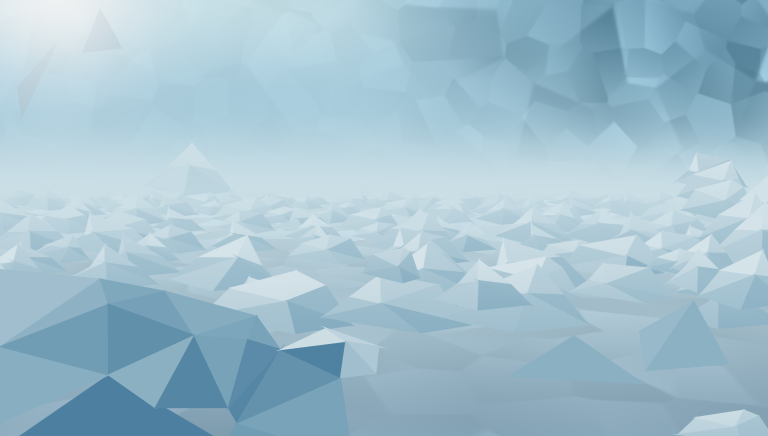
A Shadertoy shader for this background:

```glsl
const vec3 DEEP = vec3(.20, .42, .57);
const vec3 MID = vec3(.50, .66, .74);
const vec3 PALE = vec3(.85, .90, .92);
const vec3 MIST = vec3(.79, .87, .90);

float hash(vec2 p) {
  return fract(sin(dot(p, vec2(12.9898, 78.233))) * 43758.5453);
}

vec3 iceColor(float tone) {
  vec3 dark = mix(DEEP, MID, clamp(tone * 2., 0., 1.));
  return mix(dark, PALE, clamp(tone * 2. - 1., 0., 1.));
}

// Soft-edged Voronoi planes, each with its own tone and slope
float crystal(vec2 p, float seed) {
  float total = 0., weight = 1e-30;
  for (int i = 0; i < 9; i++) {
    vec2 id = floor(p) + vec2(i % 3 - 1, i / 3 - 1);
    vec2 jitter = vec2(hash(id + seed), hash(id + seed + 17.3));
    vec2 offset = p - id - jitter;
    float w = exp(-55. * length(offset));
    total += w * (hash(id + seed + 5.1) - .5 + dot(offset, jitter - .5));
    weight += w;
  }
  return total / weight;
}

float edgeSide(vec2 p, vec2 a, vec2 b) {
  vec2 e = b - a;
  return dot(p - a, vec2(e.y, -e.x)) / length(e);
}

// Smooth coverage of a triangle
float cover(vec2 p, float px, vec2 a, vec2 b, vec2 c) {
  float turn = -sign(edgeSide(c, a, b));
  float d = turn * edgeSide(p, a, b);
  d = max(d, max(turn * edgeSide(p, b, c), turn * edgeSide(p, c, a)));
  return 1. - smoothstep(-.2 * px, 1.2 * px, d);
}

void slab(inout vec3 col, vec2 p, float px, vec2 a, vec2 b, vec2 c, float tone) {
  col = mix(col, iceColor(tone), cover(p, px, a, b, c));
}

// Triangle strip with one tone per facet
void strip(inout vec3 col, vec2 p, float px, vec2 v[11], float tones[9]) {
  for (int i = 0; i < 9; i++) slab(col, p, px, v[i], v[i + 1], v[i + 2], tones[i]);
}

// Six facets fanned around an inner knot
void rock(inout vec3 col, vec2 p, float px, vec2 base, vec2 size, float seed, float haze) {
  vec2 q = (p - base) / size;
  if (abs(q.x) > 1.2 || abs(q.y - .4) > 1.) return;
  float r = hash(vec2(seed, 1.7)), s = hash(vec2(seed, 4.3));
  vec2 knot = vec2(r * .7 - .4, .25 + .4 * s);
  vec2 rim[6] = vec2[6](vec2(-1., .05), vec2(.2 * s - .65, .35 + .3 * r), vec2(r - .5, .8 + .4 * s),
    vec2(.5 + .2 * r, .7 - .35 * s), vec2(1., -.1), vec2(.4 - .7 * s, -.25));
  float tones[6] = float[6](.80, .93, .84, .65, .60, .72);
  for (int i = 0; i < 6; i++) {
    float tone = tones[i] + .2 * hash(vec2(seed, i + 9)) - .13 + .08 * q.y;
    float shape = cover(q, px / size.y, rim[i], rim[(i + 1) % 6], knot);
    col = mix(col, mix(iceColor(tone), MIST, haze), shape);
  }
}

vec3 sky(vec2 p, float px) {
  vec3 col = mix(MIST, vec3(.66, .80, .86), smoothstep(.56, .76, p.y));
  float veil = smoothstep(.78, 1., p.y) * (1. - smoothstep(.7, 1.2, p.x));
  col = mix(col, vec3(.76, .86, .89), veil);
  float vault = smoothstep(.75, 1.75, p.x + .8 * (p.y - .75));
  col = mix(col, vec3(.44, .62, .71), .9 * vault * smoothstep(.54, .9, p.y));
  float planes = crystal(p * 6., 3.) + .7 * crystal(p * 12., 8.);
  col += planes * (.02 + .15 * vault) * smoothstep(.57, .75, p.y);
  // Hanging shards and pale glow
  slab(col, p, px, vec2(.19, .88), vec2(.23, .98), vec2(.28, .89), .72);
  slab(col, p, px, vec2(.05, .73), vec2(.04, .8), vec2(.13, .9), .73);
  vec2 glow = p - vec2(.13, 1.03);
  return mix(col, vec3(.97, .96, .96), .85 * exp(-22. * dot(glow, glow)));
}

vec3 ground(vec2 p) {
  vec3 col = mix(vec3(.54, .66, .73), vec3(.66, .76, .81), smoothstep(0., .32, p.y));
  col = mix(col, MIST, smoothstep(.32, .54, p.y));
  return col + .06 * crystal(vec2(p.x - .9, 1.6) * 3. / max(.75 - p.y, .1), 21.);
}

// Large blue slabs in the near left corner
void foreground(inout vec3 col, vec2 p, float px) {
  vec2 shelf = vec2(0, .205), ridge = vec2(.249, .302), peak = vec2(.447, .23);
  vec2 west = vec2(.25, .14), foot = vec2(.525, .065), east = vec2(.569, .221);
  vec2 crest = vec2(.645, .198), low = vec2(.545, .03), tip = vec2(.783, .134), cap = vec2(.795, .217);
  slab(col, p, px, vec2(-.1), west, vec2(.66, -.1), .17);
  strip(col, p, px, vec2[11](vec2(0, .382), shelf, vec2(.23, .36), ridge, vec2(.38, .332), peak,
    vec2(.59, .275), east, crest, foot, low), float[9](.68, .58, .5, .43, .53, .48, .46, .26, .22));
  strip(col, p, px, vec2[11](vec2(0, .03), shelf, west, ridge, peak, west, vec2(.357, .065), peak,
    foot, east, crest), float[9](.55, .4, .3, .3, .56, .56, .22, .45, .26));
  strip(col, p, px, vec2[11](vec2(.5, -.05), vec2(.81, -.05), low, tip, crest, cap, vec2(.75, .247),
    vec2(.871, .205), cap, vec2(.864, .143), tip), float[9](.4, .46, .32, .18, .93, .85, .85, .76, .68));
}

void mainImage(out vec4 fragColor, in vec2 fragCoord) {
  float px = 1. / iResolution.y;
  vec2 p = fragCoord / iResolution.xy * vec2(1.766, 1.);
  vec3 col = mix(ground(p), sky(p, px), smoothstep(.535, .56, p.y));
  rock(col, p, px, vec2(.435, .57), vec2(.1, .09), 6., .75);
  // Rows of rocks from the horizon forward
  for (int i = 0; i < 42; i++) {
    float row = float(i / 3), near = row / 13., width = mix(.07, .3, near);
    float id = floor(p.x / width + .37 * row) + float(i % 3 - 1), seed = hash(vec2(id, row + 2.));
    if (hash(vec2(id + 31., row)) < .7 * near) continue;
    vec2 base = vec2((id + .3 + .4 * seed - .37 * row) * width, .535 - .3 * pow(near, 1.4));
    vec2 size = width * vec2(.5, .36) * (.65 + .6 * seed);
    rock(col, p, px, base, size, seed * 91., .7 - .7 * near);
  }
  // Pale bank on the right
  for (float f = 0.; f < 9.; f++) {
    float r = hash(vec2(f, 61.));
    rock(col, p, px, vec2(1.6 + .17 * r, .58 - .033 * f), vec2(.07 + .05 * r), f + 40., .25);
  }
  // Middle and near rocks
  rock(col, p, px, vec2(.9, .37), vec2(.065, .075), 3., .1);
  rock(col, p, px, vec2(1.11, .31), vec2(.11, .085), 12., .1);
  rock(col, p, px, vec2(1.67, 0), vec2(.11, .07), 22., .1);
  vec2 top = vec2(1.595, .31), root = vec2(1.485, .15);
  slab(col, p, px, vec2(1.17, .137), vec2(1.32, .23), vec2(1.48, .12), .56);
  slab(col, p, px, vec2(1.47, .24), top, root, .64);
  slab(col, p, px, top, vec2(1.675, .165), root, .57);
  foreground(col, p, px);
  // Horizon haze
  float band = (p.y - .55) / .06;
  fragColor = vec4(mix(col, MIST, .35 * exp(-band * band)), 1.);
}
```
